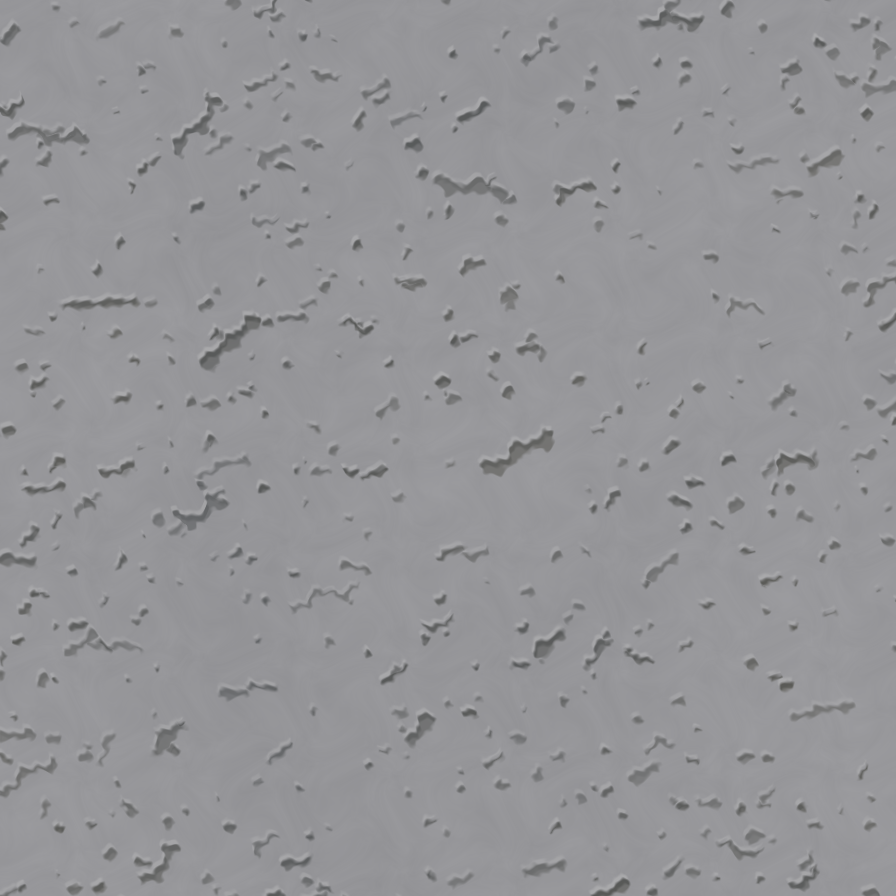
This texture is drawn by a Shadertoy shader. Its source:

```glsl
// Grey cast concrete with slanting, irregular pits, dark inside and pale along their upper rims.

const vec3 BASE_GREY = vec3(0.590, 0.590, 0.603);
const vec3 PIT_GREY = vec3(0.335, 0.345, 0.350);
const vec3 RIM_GREY = vec3(0.700, 0.700, 0.705);
const vec3 DUST_TINT = vec3(0.010, 0.003, -0.012);

vec3 hash3(vec2 cell, float seed) {
    vec3 h = fract(vec3(cell.xyx) * vec3(0.1031, 0.1030, 0.0973) + seed * 0.137);
    h += dot(h, h.yxz + 33.33);
    return fract((h.xxy + h.yzz) * h.zyx);
}

// Layered, turned and self-warped sines, roughly -1 to 1
float layeredSines(vec2 p, float frequency) {
    mat2 turn = mat2(0.80, 0.60, -0.60, 0.80);
    float sum = 0.0;
    float weight = 0.5;
    p *= frequency;
    for (int i = 0; i < 5; i++) {
        p = turn * p + 1.3 * sin(p.yx * 0.7 + float(i) * 2.1);
        sum += weight * sin(p.x) * cos(p.y);
        p *= 1.83;
        weight *= 0.68;
    }
    return sum;
}

// Distance to a wavering stroke lying along the x axis
float strokeDistance(vec2 q, float halfLength, float radius, float bend, float phase) {
    q.y += bend * (sin(q.x * 125.0 + phase) + 0.45 * sin(q.x * 310.0 + phase * 2.7));
    radius *= 0.82 + 0.32 * sin(q.x * 190.0 + phase * 1.9);
    return length(vec2(max(abs(q.x) - halfLength, 0.0), q.y)) - radius;
}

// One scattered layer of pits: ranges hold the smallest and largest size
float pitLayer(vec2 p, float cells, float share, vec2 lengthRange,
               vec2 radiusRange, float bend, float spread, float seed) {
    vec2 home = floor(p * cells);
    float depth = 0.0;
    for (int y = -1; y <= 1; y++) {
        for (int x = -1; x <= 1; x++) {
            vec2 cell = home + vec2(x, y);
            vec3 place = hash3(cell + 17.0, seed);
            vec3 form = hash3(cell + 61.0, seed + 3.0);
            vec3 look = hash3(cell + 97.0, seed + 5.0);
            vec2 center = (cell + place.xy) / cells;
            float crowding = 0.18 * sin(center.x * 9.0 + 2.0 * sin(center.y * 7.0));
            if (place.z > share + crowding) continue;

            float angle = 0.36 + (form.x - 0.5) * spread;
            vec2 along = vec2(cos(angle), sin(angle));
            vec2 offset = p - center;
            vec2 q = vec2(dot(offset, along), dot(offset, vec2(-along.y, along.x)));
            float halfLength = mix(lengthRange.x, lengthRange.y, form.y * form.y);
            float radius = mix(radiusRange.x, radiusRange.y, form.z * form.z);
            float d = strokeDistance(q, halfLength, radius, bend * look.x, look.y * 6.283);
            float strength = mix(0.50, 1.0, look.z);
            depth = max(depth, strength * (1.0 - smoothstep(-0.0030, 0.0022, d)));
        }
    }
    return depth;
}

float pitDepth(vec2 p) {
    // Ragged outlines
    p += 0.0013 * vec2(sin(p.y * 410.0 + 2.0 * sin(p.x * 230.0)),
                       sin(p.x * 370.0 + 2.0 * sin(p.y * 270.0)));
    float specks = pitLayer(p, 25.0, 0.58, vec2(0.0, 0.006),
                            vec2(0.0028, 0.0060), 0.001, 2.2, 1.0);
    float chips = pitLayer(p, 13.0, 0.55, vec2(0.004, 0.018),
                           vec2(0.0034, 0.0070), 0.004, 1.3, 11.0);
    float gouges = pitLayer(p, 7.0, 0.78, vec2(0.012, 0.040),
                            vec2(0.0036, 0.0095), 0.007, 1.0, 23.0);
    return max(specks, max(chips, gouges));
}

void mainImage(out vec4 fragColor, in vec2 fragCoord) {
    vec2 uv = fragCoord / min(iResolution.x, iResolution.y);

    // Soft clouding and fine grain of the flat face
    float clouds = layeredSines(uv, 6.0);
    float grain = layeredSines(uv + 4.7, 75.0);
    vec3 color = BASE_GREY + 0.012 * clouds + 0.013 * grain;

    // Light catches the upper rim; its shadow falls just inside
    float depth = pitDepth(uv);
    float depthBelow = pitDepth(uv + vec2(0.0022, -0.0052));
    float depthAbove = pitDepth(uv + vec2(-0.0020, 0.0060));
    float rim = max(depthBelow - depth, 0.0);
    float shadow = depth * mix(1.0, 0.62, depthAbove);

    color = mix(color, RIM_GREY, 0.65 * rim);
    color = mix(color, PIT_GREY, shadow);
    color += DUST_TINT * depth * (0.7 + clouds);
    fragColor = vec4(color, 1.0);
}
```
